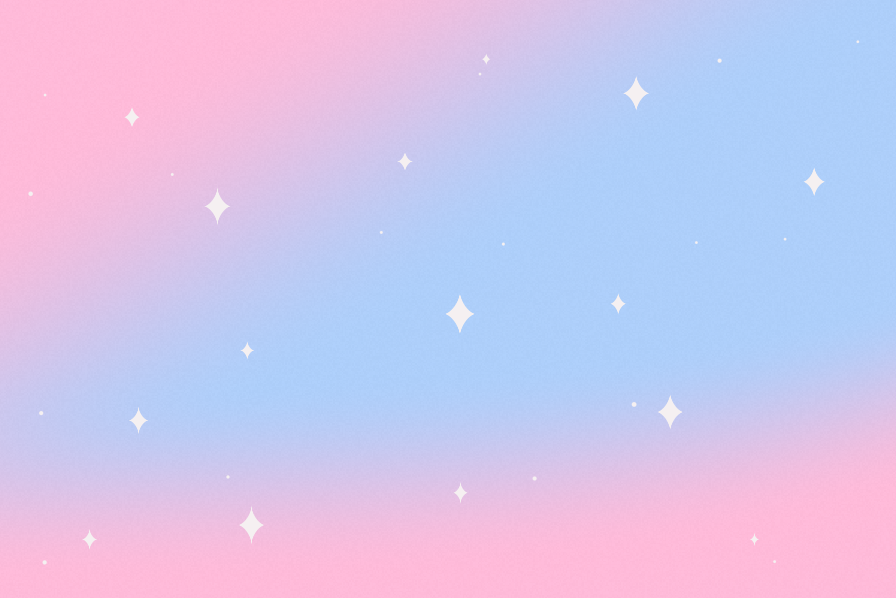
Reproduce this background procedurally as a WebGL 1 fragment shader.

```glsl
precision highp float;
// Pastel sky: a blue band between a pink upper corner and a pink floor,
// built from two soft fronts, with four-pointed sparkles on bent lattices,
// small dots on a jittered grid and a faint paper grain.

#define PINK vec3(1.0, 0.73, 0.85)
#define BLUE vec3(0.68, 0.81, 0.98)
#define STAR_COLOR vec3(0.96, 0.94, 0.945)
#define STAR_WIDTH 0.72
#define DOT_ROWS 4.0
#define DOT_JITTER 0.7
#define DOT_DENSITY 0.8
#define GRAIN_ROWS 400.0
#define GRAIN_AMOUNT 0.016

uniform vec2 u_resolution;

// Sine-free hash giving two values in 0..1
vec2 hash2(vec2 p) {
  vec3 q = fract(p.xyx * vec3(0.1031, 0.1030, 0.0973));
  q += dot(q, q.yzx + 33.33);
  return fract((q.xx + q.yz) * q.zy);
}

// Coverage of a signed distance, smoothed over about one pixel
float coverage(float dist) {
  float edge = 0.75 / u_resolution.y;
  return 1.0 - smoothstep(-edge, edge, dist);
}

// Astroid stretched upright; size is its half height
float sparkle(vec2 p, float size) {
  vec2 q = pow(abs(p) / (size * vec2(STAR_WIDTH, 1.0)), vec2(2.0 / 3.0));
  return coverage((pow(q.x + q.y, 1.5) - 1.0) * size * 0.5);
}

// 3 x 3 lattice of sparkles, curved by bend; skew couples its two axes
float sparkleLattice(vec2 p, vec2 center, vec2 stepA, vec2 stepB,
                     vec2 bend, float skew, float size, float falloff) {
  float mask = 0.0;
  for (int a = -1; a <= 1; a++) {
    for (int b = -1; b <= 1; b++) {
      float i = float(a);
      float j = float(b);
      float curve = i - skew * j;
      vec2 pos = center + i * stepA + j * stepB + curve * curve * bend;
      float s = max(size * (1.0 - falloff * (i * i + j * j)), 0.001);
      float keep = step(abs(i + skew * j), 1.5);
      mask = max(mask, keep * sparkle(p - pos, s));
    }
  }
  return mask;
}

// One small round dot in most cells of a jittered grid
float dots(vec2 p) {
  vec2 cell = floor(p * DOT_ROWS);
  vec2 offset = (hash2(cell + 7.0) - 0.5) * DOT_JITTER;
  vec2 pick = hash2(cell + 41.0);
  vec2 pos = (cell + 0.5 + offset) / DOT_ROWS;
  float radius = mix(0.0022, 0.0045, pick.y * pick.y);
  return step(pick.x, DOT_DENSITY) * coverage(length(p - pos) - radius);
}

// Blue band: a diagonal upper front and a floor that rises to the right
vec3 sky(vec2 p) {
  float upper = smoothstep(-0.29, 0.37, 0.424 - p.y + 0.63 * p.x);
  float lower = smoothstep(-0.176, 0.156, 0.18 - p.y + 0.0433 * p.x * p.x * p.x);
  return mix(PINK, BLUE, upper * (1.0 - lower));
}

void main() {
  // Canvas height is 1, width is 1.5
  vec2 p = gl_FragCoord.xy / u_resolution * vec2(1.5, 1.0);

  vec3 color = sky(p);
  color += (hash2(floor(p * GRAIN_ROWS)).x - 0.5) * GRAIN_AMOUNT;

  // Large, medium and sparse sparkles, then dots
  float stars = sparkleLattice(p, vec2(0.77, 0.475), vec2(0.379, -0.172),
    vec2(-0.322, -0.361), vec2(-0.027, 0.008), 1.0, 0.036, 0.14);
  stars = max(stars, sparkleLattice(p, vec2(0.414, 0.414), vec2(0.407, -0.156),
    vec2(-0.264, -0.316), vec2(-0.05, -0.082), 0.0, 0.0155, -0.1));
  stars = max(stars, sparkleLattice(p, vec2(0.232, 0.297), vec2(1.031, -0.199),
    vec2(-0.582, -0.604), vec2(0.0), 0.0, 0.0225, 0.55));
  stars = max(stars, dots(p));

  gl_FragColor = vec4(mix(color, STAR_COLOR, stars), 1.0);
}
```
